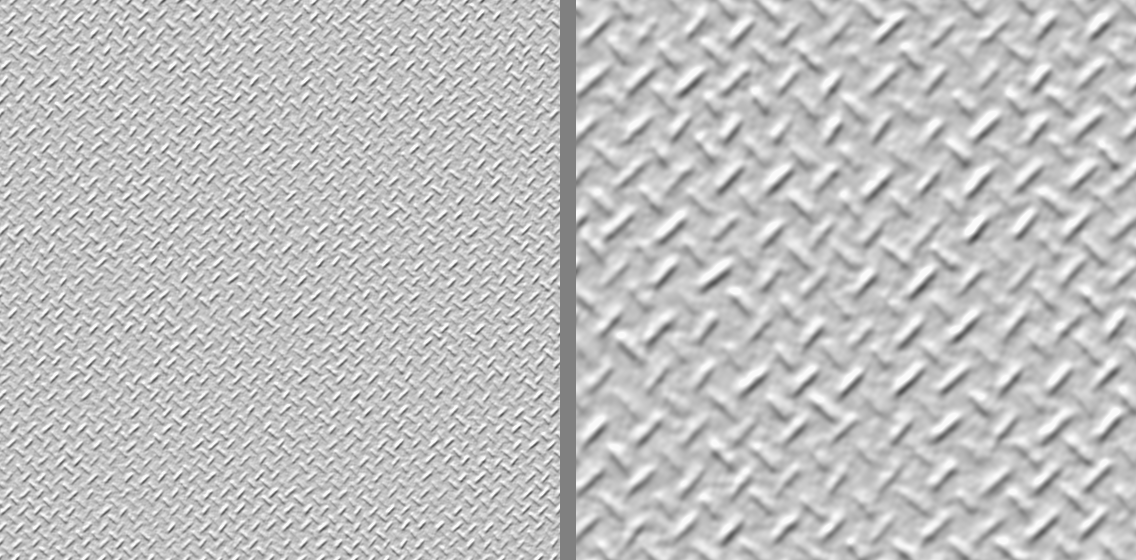
Left: the whole. Right: its middle third, enlarged.
This texture is drawn by a Shadertoy shader. Its source:

```glsl
float hash(vec2 p) {
    p = fract(p * vec2(0.1031, 0.1137));
    p += dot(p, p.yx + 33.33);
    return fract((p.x + p.y) * p.x * 17.0 + p.y * 43.7);
}

float noise(vec2 p) {
    vec2 i = floor(p), f = fract(p);
    f = f * f * (3.0 - 2.0 * f);
    return mix(mix(hash(i), hash(i + vec2(1, 0)), f.x),
               mix(hash(i + vec2(0, 1)), hash(i + vec2(1, 1)), f.x), f.y);
}

// One raised thread segment: gentle slope on its upper side, steep on its lower
float ridge(vec2 p, vec2 cell) {
    float size = hash(cell + 71.0), wear = hash(cell + 133.0);
    p += 0.2 * (vec2(hash(cell + 211.0), hash(cell + 307.0)) - 0.5);

    // Segments alternate between rising and falling to the right
    bool rising = mod(cell.x + cell.y, 2.0) < 0.5;
    if (!rising) p = p.yx;
    p.y += (0.2 * (size - 0.5) - (rising ? 0.1 : 0.0)) * p.x;

    float along = p.x / mix(0.4, 0.56, size);
    float across = p.y / (p.y > 0.0 ? 0.2 : 0.14);
    float profile = exp(-along * along * along * along - across * across);
    return profile * (rising ? mix(0.26, 0.54, wear) : mix(0.2, 0.5, wear));
}

// Height of the cloth: overlapping segments with uneven fibres
float clothHeight(vec2 weave) {
    vec2 home = floor(weave + 0.5);
    float height = 0.0;
    for (int y = -1; y <= 1; y++) {
        for (int x = -1; x <= 1; x++) {
            vec2 cell = home + vec2(x, y);
            height += ridge(weave - cell, cell + 200.0);
        }
    }
    height += 0.17 * noise(weave * 3.3 + 400.0);
    return height + 0.08 * noise(weave.yx * 5.7 + 700.0);
}

void mainImage(out vec4 fragColor, in vec2 fragCoord) {
    vec2 uv = fragCoord / iResolution.xy;

    // Leaning lattice, 33 by 34 repeats, with a slight wander of the threads
    vec2 lattice = vec2(33.4 * uv.x - 3.8 * uv.y, 34.0 * uv.y);
    lattice += 0.25 * (vec2(noise(uv * 8.0 + 50.0), noise(uv * 8.0 + 90.0)) - 0.5);

    // Diagonal thread axes: x rises to the right, y rises to the left
    vec2 weave = vec2(lattice.x + lattice.y, lattice.y - lattice.x);

    // Emboss along the light, which falls from the upper left
    vec2 light = vec2(0.038, 0.075);
    float relief = clothHeight(weave - light) - clothHeight(weave + light);
    float grey = 0.755 + 0.95 * relief;

    fragColor = vec4(vec3(clamp(grey, 0.2, 0.98)), 1.0);
}
```
